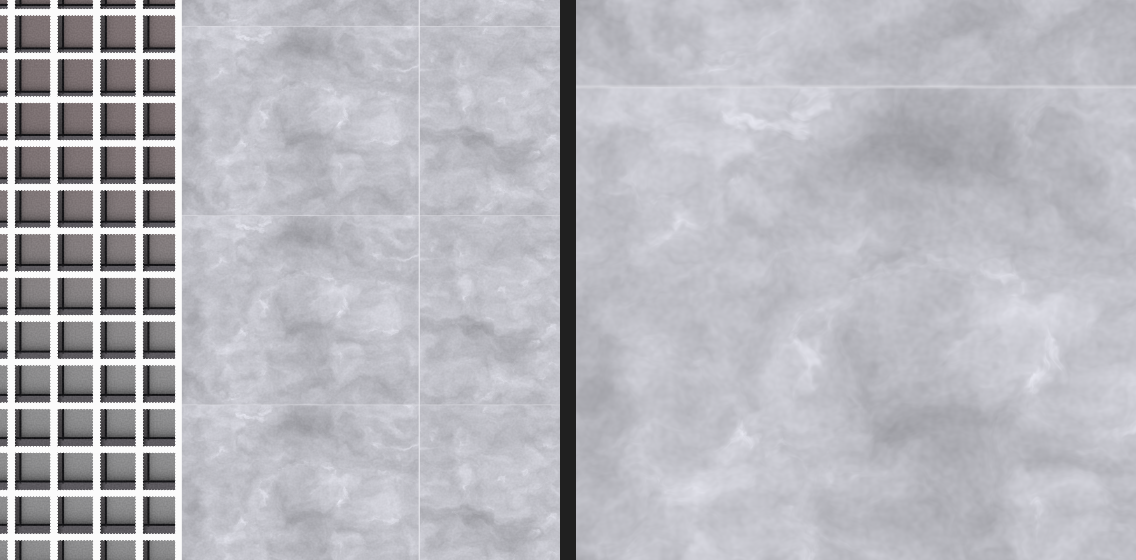
Left, the full canvas; right, a detail of the centre.
This texture is drawn by a three.js fragment shader. Its source:

```glsl
// A white lattice of square openings beside cloudy grey stone tiles.
// The lattice repeats with fract and shades each recess; the tiles use
// warped gradient noise that restarts in each row, with pale joints between.
varying vec2 vUv;

vec2 gradientAt(vec2 cell) {
  float h = fract(sin(dot(cell, vec2(127.1, 311.7))) * 43758.55);
  return vec2(cos(6.2832 * h), sin(6.2832 * h));
}

float gradientNoise(vec2 p) {
  vec2 i = floor(p), f = fract(p);
  vec2 u = f * f * f * (f * (f * 6.0 - 15.0) + 10.0);
  vec2 e = vec2(1.0, 0.0);
  float low = mix(dot(gradientAt(i), f), dot(gradientAt(i + e.xy), f - e.xy), u.x);
  float high = mix(dot(gradientAt(i + e.yx), f - e.yx), dot(gradientAt(i + e.xx), f - e.xx), u.x);
  return mix(low, high, u.y);
}

float fbm(vec2 p) {
  float sum = 0.0, amplitude = 0.8;
  for (int i = 0; i < 5; i++) {
    sum += amplitude * gradientNoise(p);
    p = mat2(1.6, 1.2, -1.2, 1.6) * p + 7.3;
    amplitude *= 0.56;
  }
  return sum;
}

float line(float d, float halfWidth) {
  return 1.0 - smoothstep(halfWidth - 0.001, halfWidth + 0.001, abs(d));
}

float blotch(vec2 p, vec2 centre, vec2 radius) {
  vec2 d = (p - centre) / radius;
  return exp(-dot(d, d));
}

vec3 lattice(vec2 p) {
  vec2 pitch = vec2(0.0762, 0.0781), rail = vec2(0.0068, 0.006);
  vec2 local = fract((p - vec2(0.0202, 0.041)) / pitch) * pitch;
  vec2 c = local - rail;

  // Recess: warm grey at the top of the canvas, neutral grey lower down
  float ledge = mix(0.0165, 0.0065, p.y);
  vec3 colour = mix(vec3(0.56, 0.56, 0.565), vec3(0.49, 0.445, 0.45), smoothstep(0.25, 0.8, p.y));
  float shadow = exp(-max(c.y - ledge, 0.0) / mix(0.011, 0.005, p.y));
  colour *= (1.0 - 0.5 * shadow) * (1.0 - 0.25 * exp(-max(c.x - 0.0095, 0.0) / 0.006));

  // Side wall and sill, split from the back by black creases
  float grain = 0.05 * gradientNoise(p * 330.0);
  vec3 sill = vec3(0.36, 0.35, 0.37) * smoothstep(-0.012, 0.012, c.x);
  vec3 wall = vec3(0.3, 0.29, 0.3) * (0.75 + 4.0 * c.y);
  colour = mix(wall, colour, smoothstep(0.0085, 0.0105, c.x));
  colour = mix(sill, colour, smoothstep(ledge - 0.001, ledge + 0.001, c.y));
  float crease = line(c.x - 0.0095, 0.0018) * smoothstep(ledge - 0.006, ledge, c.y);
  crease = max(crease, line(c.y - ledge, 0.0018));
  colour = mix(colour, vec3(0.06, 0.06, 0.07), 0.92 * crease) + grain;

  // White rails with finely scalloped edges
  vec2 inside = min(local, pitch - local) - rail + 0.0006 * sin(p.yx * 1180.0);
  float opening = smoothstep(-0.0009, 0.0009, min(inside.x, inside.y));
  opening *= 1.0 - smoothstep(0.312, 0.3135, p.x + 0.0005 * sin(p.y * 1180.0));
  return mix(vec3(0.985), colour, opening);
}

vec3 stone(vec2 p) {
  // Each row repeats the same marbling; the two columns differ
  vec2 t = vec2(p.x - 0.7487, mod(p.y - 0.277, 0.338));
  vec2 s = t + step(0.0, t.x) * vec2(3.7, 1.9);
  vec2 warp = vec2(fbm(s * 11.0 + 4.0), fbm(s * 11.0 + 19.0));
  float cloud = fbm(s * vec2(8.0, 13.0) + 0.7 * warp);
  float detail = fbm(s * vec2(28.0, 42.0) + 0.9 * warp + 31.0);
  float tone = 0.757 + 0.13 * cloud + 0.065 * detail;

  // Broad dark stains and chalky flecks
  vec2 b = t + 0.022 * warp;
  tone -= 0.11 * blotch(b, vec2(-0.195, 0.3), vec2(0.065, 0.024));
  tone -= 0.08 * blotch(b, vec2(-0.21, 0.175), vec2(0.025, 0.045));
  tone -= 0.09 * blotch(b, vec2(0.06, 0.135), vec2(0.055, 0.018));
  tone -= 0.08 * blotch(b, vec2(0.185, 0.095), vec2(0.04, 0.03));
  tone += 0.06 * blotch(b, vec2(-0.06, 0.165), vec2(0.04, 0.03));
  float fleck = fbm(s * vec2(20.0, 33.0) + warp + 57.0);
  tone += 0.1 * smoothstep(0.2, 0.7, fleck) * smoothstep(-0.25, 0.3, cloud);
  tone += 0.08 * blotch(b, vec2(-0.015, 0.265), vec2(0.04, 0.0025));
  tone += 0.025 * gradientNoise(p * 240.0);
  vec3 colour = tone * vec3(0.993, 0.995, 1.033);

  // Crisp upright joint, fainter level joints
  float level = line(min(t.y, 0.338 - t.y), 0.0009);
  colour = mix(colour, vec3(0.87, 0.87, 0.89), 0.55 * level);
  return mix(colour, vec3(0.9, 0.9, 0.92), 0.85 * line(t.x, 0.0012));
}

void main() {
  float side = smoothstep(0.3237, 0.3253, vUv.x);
  gl_FragColor = vec4(mix(lattice(vUv), stone(vUv), side), 1.0);
}
```
